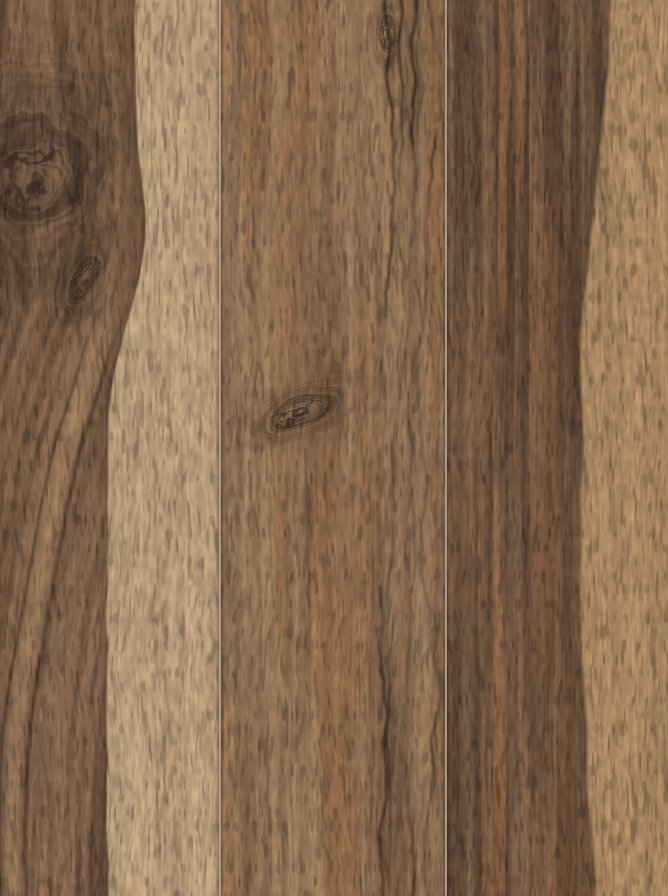
This texture is drawn by a Shadertoy shader. Its source:

```glsl
// Three upright walnut planks with pale sapwood, knots, dark veins and thin light seams.
// Stretched value noise gives the grain; knots push the grain coordinate aside,
// and each plank blends its own heartwood and sapwood along a wavering border.
#define PLANK_WIDTH 0.3385
#define SEAM_START -0.0095
#define SEAM_HALF 0.0017
#define FIBRE_DEPTH 0.30
#define PORE_DEPTH 0.16
#define VEIN_COUNT 4
#define VEIN_WIDTH 0.0034
#define KNOT_LARGE vec2(0.050, 1.080)
#define KNOT_SMALL vec2(0.449, 0.725)

const vec3 BARK = vec3(0.22, 0.17, 0.135);
const vec3 UMBER = vec3(0.37, 0.28, 0.21);
const vec3 WALNUT = vec3(0.48, 0.37, 0.28);
const vec3 TAN = vec3(0.60, 0.475, 0.35);
const vec3 RUST = vec3(0.55, 0.38, 0.25);
const vec3 CREAM = vec3(0.69, 0.585, 0.458);
const vec3 HONEY = vec3(0.638, 0.505, 0.362);
const vec3 SEAM = vec3(0.71, 0.63, 0.55);

float hash(vec2 p) {
    vec3 q = fract(p.xyx * 0.1031);
    q += dot(q, q.yzx + 33.33);
    return fract((q.x + q.y) * q.z);
}
float noise(vec2 p) {
    vec2 i = floor(p), f = fract(p);
    f = f * f * (3.0 - 2.0 * f);
    return mix(mix(hash(i), hash(i + vec2(1, 0)), f.x),
               mix(hash(i + vec2(0, 1)), hash(i + vec2(1, 1)), f.x), f.y);
}
float fbm(vec2 p) {
    float sum = 0.0, amp = 0.533;
    for (int i = 0; i < 4; i++, amp *= 0.5) {
        sum += amp * noise(p);
        p = p * 2.03 + 17.7;
    }
    return sum;
}
float bell(float x, float width) { return exp(-x * x / (width * width)); }
float waver(float y, float seed) { return fbm(vec2(y, seed)) - 0.5; }

// Streaks along grain coordinate g
vec3 heartwood(float g, float y, vec3 dark, vec3 light) {
    float broad = fbm(vec2(g * 19.0, y * 1.1));
    float fine = fbm(vec2(g * 95.0, y * 2.4));
    return mix(dark, light, smoothstep(0.25, 0.75, 0.45 * broad + 0.55 * fine));
}
vec3 sapwood(vec2 p, vec3 tint) {
    float ripple = fbm(vec2(p.x * 15.0, p.y * 50.0 + p.x * 25.0)) - 0.5;
    return tint * (1.0 + 0.16 * (fbm(vec2(p.x * 100.0, p.y * 2.0)) - 0.5) + 0.04 * ripple);
}
// Irregular growth rings around a cracked core
vec3 addKnot(vec3 col, vec2 p, vec2 centre, vec2 size, float tilt) {
    vec2 d = p - centre;
    d = vec2(d.x, d.y - tilt * d.x) / size;
    float r = length(d) + 0.7 * (fbm(p * 18.0) - 0.5);
    float rings = smoothstep(0.32, 0.68, fbm(vec2(r * 7.0, 3.0 + 0.8 * d.y)));
    col *= 1.0 - exp(-0.6 * r * r) * (0.06 + 0.38 * rings);
    float crack = 1.0 - smoothstep(0.02, 0.07, abs(fbm(d * 2.2 + 4.0) - 0.5));
    return mix(col, BARK, 0.7 * crack * (1.0 - smoothstep(0.35, 0.95, r)));
}

// Left plank: large knot, swept pale streak, cream sapwood
vec3 leftPlank(vec2 p) {
    float sweep = 0.2 * pow(min(p.y, 0.88), 2.0);
    vec2 d = (p - KNOT_LARGE) / vec2(0.10, 0.16);
    float g = p.x - sweep - 0.85 * (p.x - KNOT_LARGE.x) * exp(-dot(d, d));
    vec3 col = heartwood(g, p.y, UMBER, WALNUT * 1.08);
    float off = p.x - 0.015 - sweep + 0.02 * waver(p.y * 4.0, 8.0);
    float fade = 1.0 - smoothstep(0.75, 0.92, p.y);
    col = mix(col, TAN * (0.85 + 0.3 * fbm(vec2(off * 130.0, p.y))), 0.75 * fade * bell(off, 0.014));
    col *= 1.0 - 0.3 * fade * (bell(off - 0.021, 0.004) + bell(off + 0.019, 0.003));
    col = addKnot(col, p, KNOT_LARGE, vec2(0.095, 0.12), 0.0);
    col = addKnot(col, p, vec2(0.125, 0.925), vec2(0.032, 0.045), 0.9);
    float border = 0.161 + 0.040 * smoothstep(0.72, 0.95, p.y)
                 + 0.017 * bell(p.y - 1.0, 0.09) + 0.014 * waver(p.y * 6.0, 3.0);
    col *= 1.0 - 0.16 * exp(-abs(border - p.x) / 0.012);
    return mix(col, sapwood(p, CREAM), smoothstep(-0.002, 0.003, p.x - border));
}

// Middle plank: rusty streaks, small knot, wandering dark veins
vec3 middlePlank(vec2 p) {
    float g = p.x + 0.02 * (fbm(p * vec2(7.0, 4.0)) - 0.5);
    vec3 col = heartwood(g, p.y, WALNUT * 0.96, TAN);
    col = mix(col, RUST, 0.5 * smoothstep(0.48, 0.72, fbm(vec2(g * 40.0 + 9.0, p.y * 1.6))));
    for (int i = 0; i < VEIN_COUNT; i++) {
        float k = float(i);
        float d = p.x - 0.560 - 0.026 * k - 0.018 * smoothstep(0.7, 1.3, p.y)
                - 0.06 * waver(p.y * 3.5, k * 7.3 + 2.0) - 0.012 * waver(p.y * 22.0, k + 40.0);
        float vigour = 0.35 + 0.65 * smoothstep(0.35, 0.6, fbm(vec2(p.y * 4.0, k * 5.1 + 20.0)));
        float bleed = exp(-max(d, 0.0) / 0.012) * smoothstep(-0.002, 0.001, d);
        float streak = fbm(vec2(g * 90.0, p.y * 9.0));
        col = mix(col, BARK, vigour * max(0.72 * bell(d, VEIN_WIDTH), 0.65 * bleed * streak));
    }
    col = addKnot(col, p, vec2(0.58, 1.29), vec2(0.016, 0.035), 0.0);
    return addKnot(col, p, KNOT_SMALL, vec2(0.065, 0.028), 0.35);
}

// Right plank: dark streaked heart, honey sapwood
vec3 rightPlank(vec2 p) {
    float g = p.x + 0.012 * (fbm(vec2(p.x * 5.0, p.y * 3.0)) - 0.5);
    vec3 col = heartwood(g, p.y, UMBER * 0.88, WALNUT * 1.06);
    float glow = smoothstep(0.50, 0.66, fbm(vec2(g * 85.0 + 3.0, p.y * 1.5)));
    col = mix(col, RUST * 1.06, 0.6 * glow * bell(p.x - 0.76, 0.09));
    float border = 0.868 + 0.040 * smoothstep(0.75, 1.3, p.y)
                 + 0.020 * (1.0 - smoothstep(0.0, 0.5, p.y)) + 0.016 * waver(p.y * 7.0, 31.0);
    col *= 1.0 - 0.12 * exp(-abs(border - p.x) / 0.02);
    return mix(col, sapwood(p, HONEY), smoothstep(-0.004, 0.005, p.x - border));
}

void mainImage(out vec4 fragColor, in vec2 fragCoord) {
    vec2 p = fragCoord / iResolution.x;
    float soft = 0.5 / iResolution.x, along = p.x - SEAM_START;
    float plank = floor(along / PLANK_WIDTH);
    vec3 col = plank < 0.5 ? leftPlank(p) : plank < 1.5 ? middlePlank(p) : rightPlank(p);
    // Short fibres and pores
    float slant = p.x + 0.02 * fbm(p * 6.0);
    float fibre = 0.6 * noise(vec2(slant * 290.0, p.y * 40.0)) + 0.4 * noise(vec2(slant * 170.0, p.y * 85.0));
    float pore = smoothstep(0.6, 0.85, noise(vec2(slant * 250.0 + 70.0, p.y * 48.0)));
    col *= 1.03 + FIBRE_DEPTH * (fibre - 0.5) - PORE_DEPTH * pore;
    // Seams between planks
    float gap = 0.5 * PLANK_WIDTH - abs(mod(along, PLANK_WIDTH) - 0.5 * PLANK_WIDTH);
    col *= 1.0 - 0.35 * bell(gap, 0.004);
    col = mix(col, SEAM, 0.9 - 0.9 * smoothstep(SEAM_HALF - soft, SEAM_HALF + soft, gap));
    fragColor = vec4(col, 1.0);
}
```
